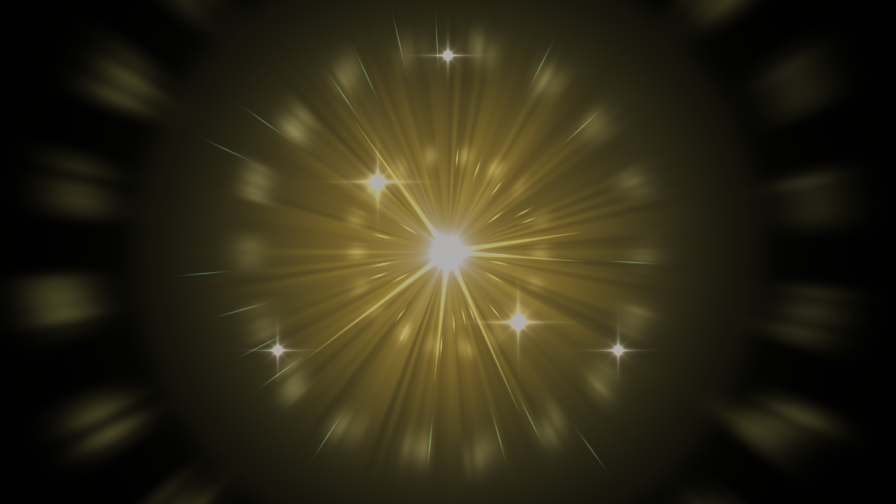
A Shadertoy shader for this background:

```glsl
// A golden burst: a soft halo, three broken rings of light, and a white core
// with rays, sparks and glints. Rings and rays are periodic noise in polar
// coordinates; spikes and glints are narrow falloffs placed by loops.

const float TAU = 6.2831853;
const vec3 GOLD = vec3(0.62, 0.52, 0.22);
const vec3 OLIVE = vec3(0.62, 0.58, 0.31);
const vec3 PALE = vec3(0.68, 0.65, 0.44);
const vec3 WHITE = vec3(0.69, 0.68, 0.68);
const vec3 TEAL = vec3(0.28, 0.46, 0.38);
const float HALO_RADIUS = 0.42;
const float DISC_EDGE = 0.63;
const float INNER_RING = 0.19;
const float MIDDLE_RING = 0.40;
const float OUTER_RING = 0.745;
const int SPIKES = 6;
// Direction in degrees and reach of each long spike
const vec2 SPIKE[SPIKES] = vec2[SPIKES](
    vec2(8.5, 0.27), vec2(-4.0, 0.27), vec2(125.5, 0.32),
    vec2(217.0, 0.35), vec2(264.0, 0.26), vec2(294.0, 0.35));

float hash(float n) {
    return fract(sin(n * 12.9898) * 43758.5453);
}

float gauss(float x) {
    return exp(-x * x);
}

// Smooth noise around the circle, with a whole number of cells per turn
float angularNoise(float turn, float cells, float seed) {
    float x = turn * cells;
    float i = floor(x);
    float f = smoothstep(0.0, 1.0, x - i);
    return mix(hash(mod(i, cells) + seed), hash(mod(i + 1.0, cells) + seed), f);
}

// A ring of patches, each combed into fine radial streaks
float brokenRing(float r, float turn, float radius, float width, float count, float phase, float seed) {
    float patches = smoothstep(-0.7, 1.0, cos(TAU * (turn * count - phase)));
    patches *= mix(0.3, 1.0, angularNoise(turn, 31.0, seed));
    float streaks = mix(0.35, 1.0, angularNoise(turn, 190.0, seed + 7.0));
    float shift = (angularNoise(turn, 47.0, seed + 3.0) - 0.5) * width;
    return patches * streaks * gauss((r - radius - shift) / width);
}

// Short radial dashes at random radii between two limits
float dashes(float r, float turn, float cells, vec2 limits, float size, float seed) {
    float cell = floor(turn * cells);
    float offset = fract(turn * cells) - 0.3 - 0.4 * hash(cell + seed);
    float across = offset * TAU * r / cells;
    float radius = mix(limits.x, limits.y, hash(cell + seed + 5.0));
    float lit = step(0.45, hash(cell + seed + 9.0));
    return lit * gauss(across / 0.0016) * gauss((r - radius) / size);
}

// Four long points, four short diagonal points and a small core
float glint(vec2 d, float size) {
    vec2 q = abs(d);
    vec2 s = abs(vec2(d.x + d.y, d.x - d.y)) * 0.7071;
    float thin = size * 0.055;
    float cross4 = exp(-q.x / (size * 0.5) - q.y / thin) + exp(-q.y / (size * 0.4) - q.x / thin);
    float diagonal = exp(-s.x / (size * 0.22) - s.y / thin) + exp(-s.y / (size * 0.22) - s.x / thin);
    return 1.1 * cross4 + 0.6 * diagonal + 0.8 * gauss(length(d) / (size * 0.17))
        + 0.16 * gauss(length(d) / (size * 0.55));
}

// Tapered beam leaving the centre
float spike(vec2 p, float angle, float reach) {
    vec2 dir = vec2(cos(angle), sin(angle));
    float along = dot(p, dir);
    float across = dot(p, vec2(-dir.y, dir.x));
    float taper = clamp(1.0 - along / reach, 0.0, 1.0);
    return step(0.0, along) * sqrt(taper) * gauss(across / (0.0012 + 0.0032 * taper));
}

void mainImage(out vec4 fragColor, in vec2 fragCoord) {
    vec2 p = (fragCoord - 0.5 * iResolution.xy) / iResolution.y;
    float r = length(p);
    float turn = fract(atan(p.y, p.x + 1e-6) / TAU + 1.0);

    // Halo, combed by fine rays and dimmed outside the disc
    float fineRays = angularNoise(turn, 170.0, 11.0);
    float broadRays = angularNoise(turn, 43.0, 23.0);
    float comb = (fineRays - 0.5) * 0.24 + (broadRays - 0.5) * 0.16;
    float halo = 0.94 * gauss(r / HALO_RADIUS);
    halo *= 1.0 + comb * smoothstep(0.02, 0.15, r) * smoothstep(0.55, 0.3, r);
    halo *= mix(1.0, 0.35, smoothstep(DISC_EDGE - 0.04, DISC_EDGE + 0.04, r));
    vec3 color = mix(OLIVE, GOLD, smoothstep(0.1, 0.75, halo)) * halo;

    // Broken rings
    color += PALE * 0.38 * brokenRing(r, turn, INNER_RING, 0.020, 18.0, 0.0, 31.0);
    color += PALE * 0.55 * brokenRing(r, turn, MIDDLE_RING, 0.034, 18.0, 0.0, 57.0);
    color += OLIVE * 0.62 * brokenRing(r, turn, OUTER_RING, 0.075, 20.0, 0.45, 83.0);

    // Sparks near the core and cool slivers beyond the middle ring
    color += PALE * 0.5 * dashes(r, turn, 44.0, vec2(0.09, 0.19), 0.014, 3.0);
    color += TEAL * 0.5 * dashes(r, turn, 36.0, vec2(0.36, 0.49), 0.035, 17.0);

    // Core with uneven rays
    float coreReach = 0.022 + 0.075 * pow(broadRays, 3.0);
    float core = 0.55 * exp(-r / coreReach) + 1.2 * gauss(r / 0.038) + 0.22 * gauss(r / 0.09);
    color = mix(color, WHITE, clamp(core, 0.0, 1.0));
    for (int i = 0; i < SPIKES; i++) {
        color += PALE * 0.6 * spike(p, radians(SPIKE[i].x), SPIKE[i].y);
    }

    // Three glints on the middle ring, two on the inner ring
    for (int i = 0; i < 5; i++) {
        bool outer = i < 3;
        float angle = outer ? TAU * (0.25 + float(i) / 3.0) : TAU * (0.375 + 0.5 * float(i));
        float radius = outer ? 0.390 : 0.197;
        vec2 center = radius * vec2(cos(angle), sin(angle));
        color += WHITE * glint(p - center, outer ? 0.045 : 0.065);
    }

    fragColor = vec4(min(color, WHITE), 1.0);
}
```
